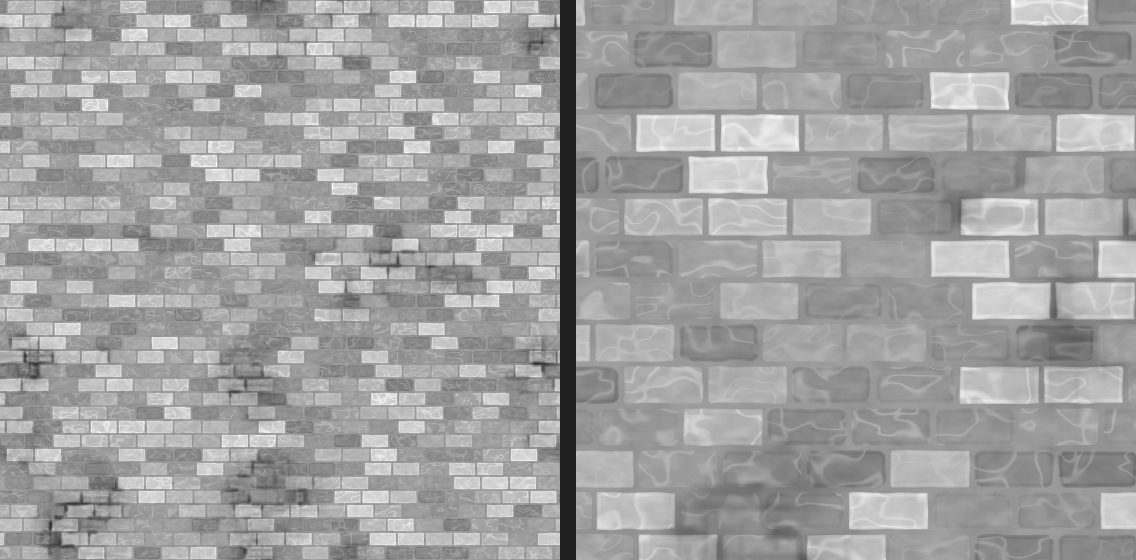
Left: the whole. Right: its middle third, enlarged.
This texture is drawn by a WebGL 1 fragment shader. Its source:

```glsl
precision highp float;
// Grey brick wall in running bond: uneven row shifts, mixed tones, scratches and soot.

uniform vec2 u_resolution;

const vec2  BRICKS       = vec2(20.0, 40.0);  // repeats across and down
const float JOINT        = 0.0032;            // mortar width
const float CORNER_MIN   = 0.0008;
const float CORNER_MAX   = 0.0045;
const float WOBBLE       = 0.0010;            // unevenness of brick edges
const float ROW_BASE     = 0.12;              // shift of even rows, in bricks
const float ROW_STEP     = -0.42;             // extra shift of odd rows
const float ROW_JITTER   = 0.26;
const float TONE_DARK    = 0.53;
const float TONE_LIGHT   = 0.86;
const float TONE_MIDDLE  = 0.66;
const float TONE_BIAS    = 1.15;              // above 1 favours dark bricks
const float MORTAR       = 0.595;
const float RIM_WIDTH    = 0.0016;
const float RIM_CONTRAST = 0.40;
const float SCRATCH      = 0.085;
const float GRAIN        = 0.10;
const float SOOT         = 0.42;
const float JOINT_SOOT   = 0.40;

float hash(vec2 p) {
  return fract(sin(dot(p, vec2(127.1, 311.7))) * 43758.5);
}

// Value noise on the unit square, wrapping after freq cells
float noise(vec2 uv, vec2 freq) {
  vec2 p = uv * freq;
  vec2 i = floor(p);
  vec2 f = fract(p);
  f = f * f * (3.0 - 2.0 * f);
  vec2 a = mod(i, freq);
  vec2 b = mod(i + 1.0, freq);
  return mix(mix(hash(a), hash(vec2(b.x, a.y)), f.x),
             mix(hash(vec2(a.x, b.y)), hash(b), f.x), f.y);
}

float fbm(vec2 uv, vec2 freq) {
  float sum = 0.0;
  float weight = 0.5;
  for (int i = 0; i < 4; i++) {
    sum += weight * noise(uv, freq);
    freq *= 2.0;
    weight *= 0.5;
  }
  return sum / 0.9375;
}

float roundedBox(vec2 p, vec2 halfSize, float radius) {
  vec2 q = abs(p) - halfSize + radius;
  return length(max(q, 0.0)) + min(max(q.x, q.y), 0.0) - radius;
}

// Thin curved scratches along the middle contour of warped noise
float scratches(vec2 uv) {
  vec2 warp = vec2(noise(uv, vec2(70.0)), noise(uv + 0.37, vec2(70.0))) - 0.5;
  float n = noise(uv + warp * 0.014, vec2(75.0, 130.0));
  return smoothstep(0.72, 1.0, 1.0 - abs(2.0 * n - 1.0));
}

void main() {
  vec2 uv = gl_FragCoord.xy / u_resolution;
  float pixel = 1.0 / min(u_resolution.x, u_resolution.y);

  // Brick layout
  vec2 grid = uv * BRICKS;
  float row = floor(grid.y);
  grid.x += ROW_BASE + ROW_STEP * mod(row, 2.0)
          + ROW_JITTER * (hash(vec2(row, 71.0)) - 0.5);
  vec2 id = vec2(mod(floor(grid.x), BRICKS.x), row);
  vec2 local = (fract(grid) - 0.5) / BRICKS;
  float pick = hash(id + 13.0);
  float wear = hash(id + 57.0);

  // Brick outline; darker bricks are rounder
  float radius = mix(CORNER_MAX, CORNER_MIN, smoothstep(0.1, 0.8, pick));
  float dist = roundedBox(local, 0.5 / BRICKS - 0.5 * JOINT, radius);
  dist += WOBBLE * (noise(uv, vec2(110.0)) - 0.5);
  float cover = 1.0 - smoothstep(-0.7 * pixel, 0.7 * pixel, dist);

  // Brick face
  float tone = mix(TONE_DARK, TONE_LIGHT, pow(pick, TONE_BIAS));
  float grain = fbm(uv, vec2(120.0, 180.0)) - 0.5;
  float rim = 1.0 - smoothstep(0.0, RIM_WIDTH, abs(dist + RIM_WIDTH));
  float face = tone + GRAIN * grain;
  face += SCRATCH * (0.25 + wear) * (scratches(uv + wear) - 0.3);
  face += RIM_CONTRAST * rim * (tone - TONE_MIDDLE);

  // Mortar
  float mortar = MORTAR + 0.6 * GRAIN * grain;
  mortar += 0.05 * (noise(uv, vec2(60.0, 80.0)) - 0.5);
  float shade = mix(mortar, face, cover);

  // Soot in patches, streaked both ways and gathered along joints
  float patches = smoothstep(0.53, 0.80, fbm(uv + 0.21, vec2(6.0, 7.0)));
  float streaks = max(noise(uv, vec2(190.0, 24.0)), noise(uv, vec2(22.0, 170.0)));
  float edge = smoothstep(-0.0045, 0.0005, dist);
  float smudge = smoothstep(0.45, 0.8, noise(uv, vec2(48.0, 64.0)));
  float soot = SOOT * (0.25 + 0.75 * streaks * streaks) * (0.5 + 0.7 * wear);
  soot += JOINT_SOOT * edge * smudge;
  shade *= 1.0 - patches * soot;

  gl_FragColor = vec4(vec3(clamp(shade, 0.0, 1.0)), 1.0);
}
```
